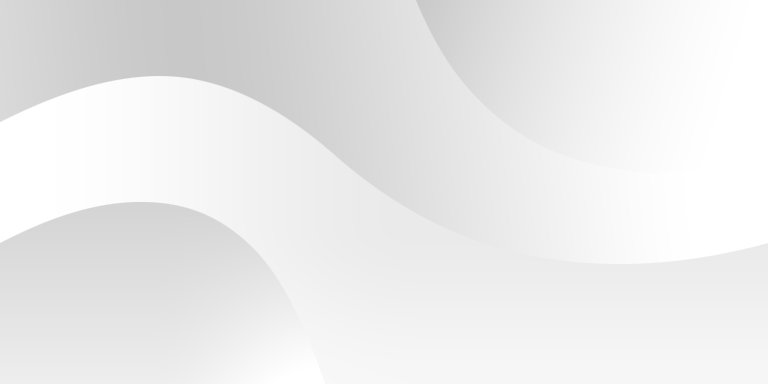
Write a WebGL 2 fragment shader that draws this background.

```glsl
#version 300 es
precision highp float;

uniform vec2 u_resolution;
out vec4 fragColor;

// Each knot holds position, value and slope
const vec3 MAIN_WAVE[5] = vec3[5](
    vec3(0.0, 0.682, 0.5), vec3(0.417, 0.802, 0.0), vec3(0.872, 0.596, -0.88),
    vec3(1.615, 0.3125, 0.0), vec3(2.0, 0.367, 0.27));
const vec3 LOWER_HILL[5] = vec3[5](
    vec3(0.0, 0.367, 0.52), vec3(0.365, 0.474, 0.0), vec3(0.651, 0.362, -0.95),
    vec3(0.846, 0.0, -3.0), vec3(1.0, -0.46, -3.0));
const vec3 UPPER_BOWL[5] = vec3[5](
    vec3(0.9, 1.439, -2.4), vec3(1.083, 1.0, -2.4), vec3(1.25, 0.737, -1.0),
    vec3(1.62, 0.557, -0.18), vec3(2.0, 0.61, 0.35));
const vec3 SILVER_TONE[5] = vec3[5](
    vec3(0.0, 0.855, -0.14), vec3(0.52, 0.785, 0.0), vec3(0.87, 0.83, 0.2),
    vec3(1.33, 0.925, 0.19), vec3(1.85, 1.0, 0.0));

// Cubic segment between two knots
float hermite(vec3 a, vec3 b, float x) {
    float span = b.x - a.x;
    float t = (x - a.x) / span;
    float u = 1.0 - t;
    float ends = mix(a.y, b.y, t * t * (3.0 - 2.0 * t));
    return ends + span * t * u * (a.z * u - b.z * t);
}

// Smooth curve through the knots, straight beyond both ends
float spline(vec3 knots[5], float x) {
    float value = knots[0].y + knots[0].z * (x - knots[0].x);
    for (int i = 0; i < 4; i++) {
        if (x >= knots[i].x) value = hermite(knots[i], knots[i + 1], x);
    }
    vec3 last = knots[4];
    return x > last.x ? last.y + last.z * (x - last.x) : value;
}

// Antialiased coverage of the area above a curve
float above(vec3 knots[5], vec2 p) {
    float d = p.y - spline(knots, p.x);
    return clamp(d / max(fwidth(d), 1e-5) + 0.5, 0.0, 1.0);
}

// White ribbon turning to pale grey on the right
float ribbonTone(vec2 p) {
    float pale = mix(0.967, 0.917, smoothstep(-0.02, 0.42, p.y));
    return mix(1.0, pale, smoothstep(0.05, 1.1, p.x));
}

// Silver sheet, darkest over the crest of the wave
float silverTone(vec2 p) {
    return spline(SILVER_TONE, p.x + 0.1 * (p.y - 0.5));
}

// Hill fading downward, with a bright lower right corner
float hillTone(vec2 p) {
    float depth = 0.474 - p.y;
    float glow = smoothstep(0.4, 0.85, p.x) * clamp(depth / 0.474, 0.0, 1.0);
    return 0.828 + 0.22 * depth + 0.085 * glow;
}

// Bowl shaded from its upper left corner
float bowlTone(vec2 p) {
    float along = dot(p - vec2(1.083, 1.0), vec2(1.0, -0.3)) / 0.911;
    return 1.0 - 0.215 * pow(clamp(1.0 - along, 0.0, 1.0), 1.5);
}

void main() {
    vec2 p = gl_FragCoord.xy / u_resolution.y;

    // Layers from back to front
    float tone = ribbonTone(p);
    tone = mix(hillTone(p), tone, above(LOWER_HILL, p));
    tone = mix(tone, silverTone(p), above(MAIN_WAVE, p));
    tone = mix(tone, bowlTone(p), above(UPPER_BOWL, p));

    fragColor = vec4(vec3(clamp(tone, 0.0, 1.0)), 1.0);
}
```
